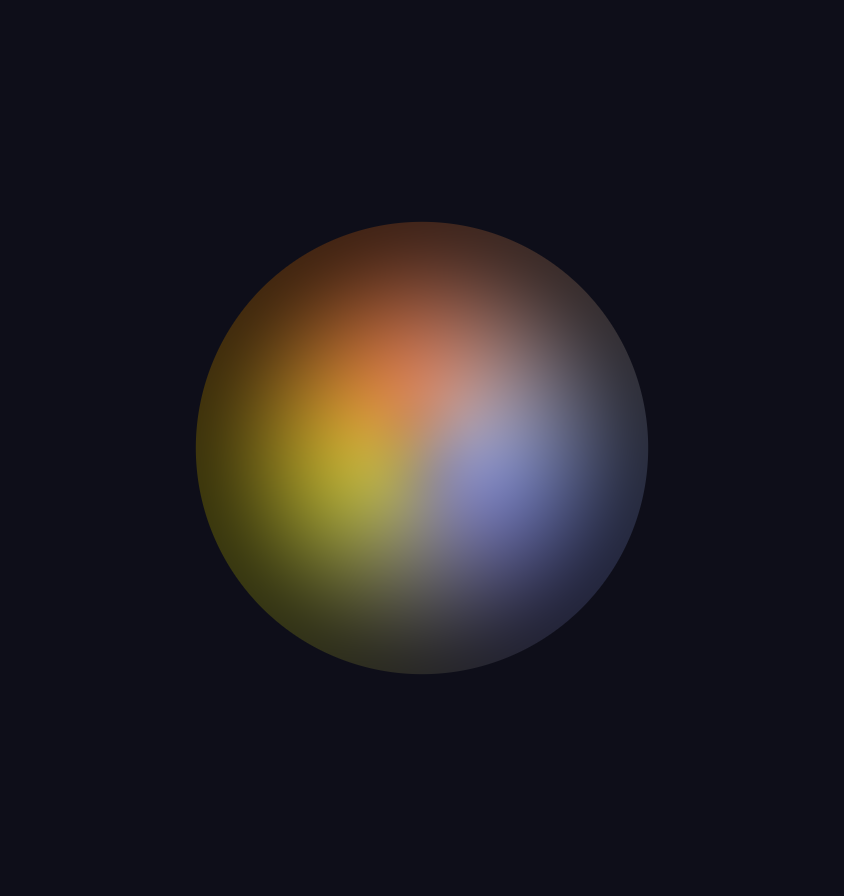
Write a Shadertoy shader that draws this background.

```glsl
// Hue of the disc: soft angular harmonics that blend together at the centre
vec3 discHue(vec2 p) {
    vec2 q = p / sqrt(dot(p, p) + 0.06);
    vec3 hue = vec3(0.68, 0.57, 0.455);
    hue += q.x * vec3(-0.127, -0.046, 0.333);
    hue += q.y * vec3(0.161, -0.020, -0.082);
    hue += (q.x * q.x - q.y * q.y) * vec3(-0.006, 0.073, 0.027);
    hue += 2.0 * q.x * q.y * vec3(0.027, 0.075, -0.027);
    return max(hue, 0.0);
}

void mainImage(out vec4 fragColor, in vec2 fragCoord) {
    // Centred coordinates, one unit per disc radius
    float radius = 0.268 * min(iResolution.x, iResolution.y);
    vec2 p = (fragCoord - 0.5 * iResolution.xy) / radius;
    float r = length(p);

    // Darken towards the rim
    float shade = mix(1.02, 0.30, smoothstep(0.2, 1.05, r));
    vec3 disc = discHue(p) * shade;

    // Lay the disc over the night backdrop with a one-pixel soft edge
    vec3 backdrop = vec3(0.054, 0.055, 0.098);
    float cover = clamp((1.0 - r) * radius + 0.5, 0.0, 1.0);
    fragColor = vec4(mix(backdrop, disc, cover), 1.0);
}
```
